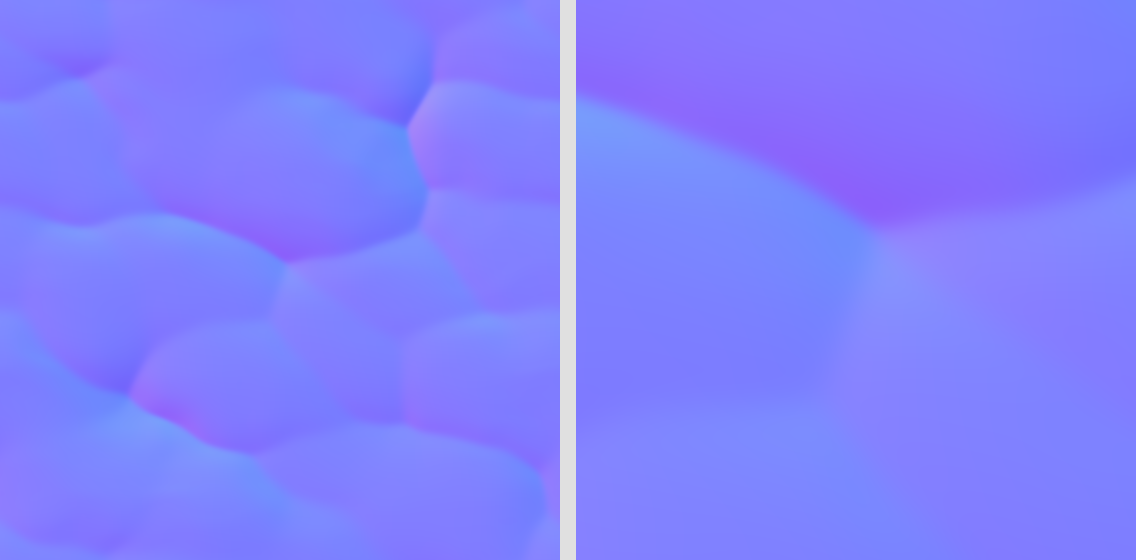
Left: the whole. Right: its middle third, enlarged.
A Shadertoy shader for this texture map:

```glsl
// Tileable normal map of softly worn, overlapping stones.

const vec2  GRID        = vec2(4.0, 5.0);   // stones across and up the tile
const vec2  STRETCH     = vec2(0.9, 1.0);   // lower value = longer stones
const float SLANT       = 0.25;             // leans the stones down to the right
const float JITTER      = 0.85;             // scatter of stone centres in a cell
const float LIFT        = 0.5;              // height difference between stones
const vec2  STEEPNESS   = vec2(0.7, 1.35);  // range of dome steepness
const vec2  CREASE      = vec2(5.0, 15.0);  // softest and sharpest joints
const float WARP        = 0.032;            // bending of the outlines
const float FINE_WARP   = 0.008;
const float SWELL       = 0.4;              // broad undulation
const float STREAK      = 0.09;             // faint horizontal ripples
const float STRENGTH    = 0.0138;           // overall slope of the normals
const float SAMPLE_STEP = 0.003;            // spacing for the slope estimate

// Sine-free hash: three random values in 0..1.
vec3 hash3(vec2 p) {
    vec3 q = fract(p.xyx * vec3(0.1031, 0.1030, 0.0973));
    q += dot(q, q.yxz + 33.33);
    return fract((q.xxy + q.yzz) * q.zyx);
}

// Smooth noise in 0..1 that wraps after a whole number of cells.
vec3 wrapNoise(vec2 uv, vec2 period, float seed) {
    vec2 p = uv * period;
    vec2 cell = floor(p);
    vec2 f = p - cell;
    f = f * f * f * (f * (f * 6.0 - 15.0) + 10.0);
    vec2 a = mod(cell, period) + seed;
    vec2 b = mod(cell + 1.0, period) + seed;
    return mix(mix(hash3(a), hash3(vec2(b.x, a.y)), f.x),
               mix(hash3(vec2(a.x, b.y)), hash3(b), f.x), f.y);
}

// Smooth maximum of one dome per cell.
float stones(vec2 uv, float sharpness) {
    vec2 p = uv * GRID;
    vec2 home = floor(p);
    float total = 0.0;
    for (int y = -2; y <= 2; y++) {
        for (int x = -2; x <= 2; x++) {
            vec2 cell = home + vec2(x, y);
            vec2 id = mod(cell, GRID);
            vec3 place = hash3(id + 17.0);
            vec3 shape = hash3(id + 71.0);
            vec2 d = p - cell - 0.5 - JITTER * (place.xy - 0.5);
            d = vec2(d.x, d.y + SLANT * d.x) * STRETCH;
            float r2 = dot(d, d);
            float steep = mix(STEEPNESS.x, STEEPNESS.y, shape.x);
            float dome = LIFT * (place.z - 0.5) - steep * (r2 + r2 * r2);
            total += exp(sharpness * dome);
        }
    }
    return log(total) / sharpness;
}

// Full relief: warped stones, broad swell and patchy ripples.
float relief(vec2 uv) {
    vec3 broad = wrapNoise(uv, vec2(3.0), 131.0);
    vec2 bend = WARP * 2.0 * (wrapNoise(uv, vec2(6.0), 211.0).xy - 0.5)
              + FINE_WARP * 2.0 * (wrapNoise(uv, vec2(13.0), 307.0).xy - 0.5);
    float sharpness = mix(CREASE.x, CREASE.y, broad.x);
    float ripple = wrapNoise(uv + bend, vec2(6.0, 15.0), 401.0).x
                 + 0.3 * wrapNoise(uv + bend, vec2(11.0, 32.0), 503.0).y;
    return stones(uv + bend, sharpness)
         + SWELL * broad.y
         + STREAK * broad.z * ripple;
}

void mainImage(out vec4 fragColor, in vec2 fragCoord) {
    vec2 uv = fragCoord / iResolution.xy;
    vec2 e = vec2(SAMPLE_STEP, 0.0);

    // Central differences give the slope in canvas units.
    vec2 slope = vec2(relief(uv + e.xy) - relief(uv - e.xy),
                      relief(uv + e.yx) - relief(uv - e.yx)) / (2.0 * SAMPLE_STEP);

    // Red rises to the left of a stone, green towards its top.
    vec3 normal = normalize(vec3(slope * vec2(1.0, -1.0) * STRENGTH, 1.0));
    fragColor = vec4(0.5 + 0.5 * normal, 1.0);
}
```
